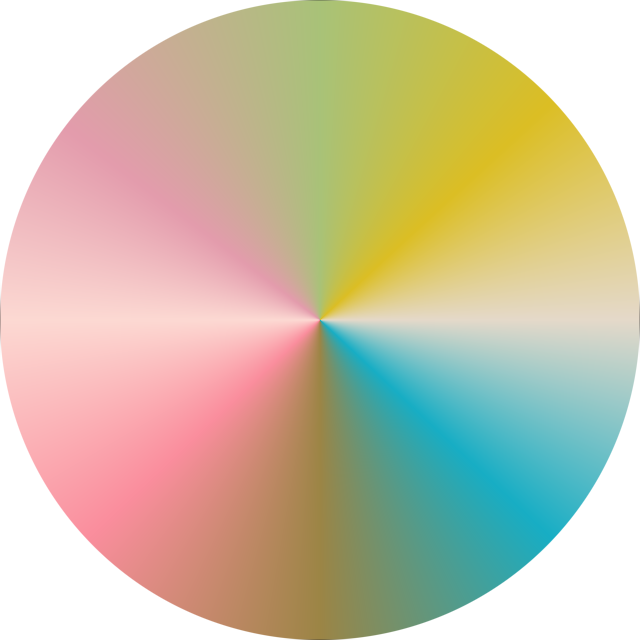
This background is drawn by a Shadertoy shader. Its source:

```glsl
#define GREEN       vec3(0.660, 0.760, 0.470)
#define YELLOW      vec3(0.860, 0.745, 0.140)
#define SAND        vec3(0.895, 0.850, 0.790)
#define BLUE        vec3(0.090, 0.680, 0.770)
#define BROWN       vec3(0.610, 0.520, 0.270)
#define CORAL       vec3(0.980, 0.555, 0.615)
#define BLUSH       vec3(0.988, 0.850, 0.825)
#define MAUVE       vec3(0.890, 0.610, 0.675)
#define PAPER       vec3(1.0)
#define DISC_RADIUS 0.5
#define RIM_SHADE   0.4

const float TAU = 6.28319;
const int STOPS = 9;

// Conic gradient: colour at a clockwise turn (0 to 1) from the top
vec3 conicColour(float turn) {
    vec4 stops[STOPS] = vec4[STOPS](
        vec4(GREEN, 0.0), vec4(YELLOW, 0.13), vec4(SAND, 0.25),
        vec4(BLUE, 0.37), vec4(BROWN, 0.5), vec4(CORAL, 0.63),
        vec4(BLUSH, 0.75), vec4(MAUVE, 0.853), vec4(GREEN, 1.0));
    vec3 colour = stops[0].rgb;
    for (int i = 1; i < STOPS; i++) {
        float blend = (turn - stops[i - 1].a) / (stops[i].a - stops[i - 1].a);
        colour = mix(colour, stops[i].rgb, clamp(blend, 0.0, 1.0));
    }
    return colour;
}

// Thin shade on the canvas border, strongest at the middle of each side
float rimShade(vec2 p) {
    vec2 border = 1.0 - smoothstep(0.0, 0.002, 0.5 - abs(p));
    vec2 along = p.yx / 0.03;
    vec2 shade = border * exp(-along * along);
    return RIM_SHADE * max(shade.x, shade.y);
}

void mainImage(out vec4 fragColor, in vec2 fragCoord) {
    float size = min(iResolution.x, iResolution.y);
    vec2 p = (fragCoord - 0.5 * iResolution.xy) / size;
    float pixel = 1.0 / size;

    // Colour wheel
    float turn = fract(atan(p.x, p.y) / TAU + 1.0);
    vec3 wheel = conicColour(turn);

    // Paper and smooth disc edge
    float edge = length(p) - DISC_RADIUS;
    float disc = 1.0 - smoothstep(-0.75 * pixel, 0.75 * pixel, edge);
    vec3 colour = mix(PAPER, wheel, disc);

    colour *= 1.0 - rimShade(p);
    fragColor = vec4(colour, 1.0);
}
```
